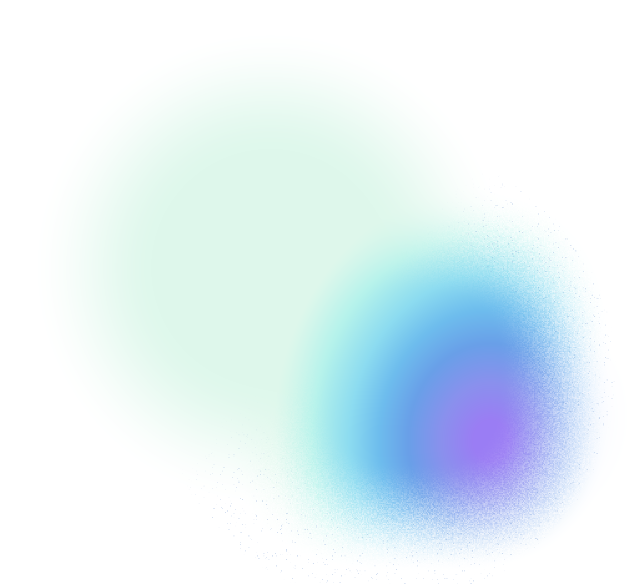
Write a WebGL 1 fragment shader that draws this background.

```glsl
precision highp float;
// Soft mint glow on white with a grainy aqua, blue and violet glow at the lower right.

uniform vec2 u_resolution;

// Lengths are in canvas heights, origin at the lower left.
const vec2 MINT_CENTER = vec2(0.463, 0.541);
const vec2 MINT_FADE = vec2(0.185, 0.415);
const vec2 RAMP_CENTER = vec2(0.840, 0.245);
const vec2 RAMP_SCALE = vec2(1.0, 0.85);
const vec2 BODY_CENTER = vec2(0.712, 0.352);
const vec2 BODY_FADE = vec2(0.142, 0.335);
const vec2 HALO_CENTER = vec2(0.869, 0.288);
const float HALO_RADIUS = 0.225;
const float HALO_OPACITY = 0.55;

const vec2 GRAIN_CENTER = vec2(0.662, 0.359);
const float GRAIN_RADIUS = 0.395;
const float GRAIN_CELLS = 468.0;
const float GRAIN_AMOUNT = 0.36;
const float SPECKLE_DENSITY = 0.035;
const float SPECKLE_OPACITY = 0.28;

const vec3 WHITE = vec3(1.0);
const vec3 MINT = vec3(0.870, 0.970, 0.922);
const vec3 AQUA = vec3(0.710, 0.950, 0.920);
const vec3 CYAN = vec3(0.550, 0.860, 0.940);
const vec3 SKY = vec3(0.430, 0.740, 0.930);
const vec3 BLUE = vec3(0.410, 0.625, 0.910);
const vec3 INDIGO = vec3(0.540, 0.565, 0.930);
const vec3 VIOLET = vec3(0.605, 0.490, 0.955);
const vec3 HALO = vec3(0.840, 0.880, 1.000);
const vec3 SPECKLE = vec3(0.350, 0.520, 0.780);

float hash(vec2 cell) {
  vec3 q = fract(vec3(cell.xyx) * 0.1031);
  q += dot(q, q.yzx + 33.33);
  return fract((q.x + q.y) * q.z);
}

// Linear blend weight between two radii
float ramp(float from, float to, float x) {
  return clamp((x - from) / (to - from), 0.0, 1.0);
}

// 1 inside the inner radius, 0 beyond the outer one
float falloff(vec2 radii, float d) {
  return 1.0 - smoothstep(radii.x, radii.y, d);
}

// Violet core running outward to mint
vec3 glowColor(vec2 p) {
  float d = length((p - RAMP_CENTER) * RAMP_SCALE);
  vec3 color = mix(VIOLET, INDIGO, ramp(0.030, 0.085, d));
  color = mix(color, BLUE, ramp(0.085, 0.142, d));
  color = mix(color, SKY, ramp(0.142, 0.192, d));
  color = mix(color, CYAN, ramp(0.192, 0.242, d));
  color = mix(color, AQUA, ramp(0.242, 0.306, d));
  return mix(color, MINT, ramp(0.306, 0.373, d));
}

// Rounded-square distance for the body of the glow
float bodyDistance(vec2 p) {
  vec2 a = abs(p - BODY_CENTER);
  return pow(dot(a * a, a), 1.0 / 3.0);
}

void main() {
  vec2 p = gl_FragCoord.xy / u_resolution.y;

  // Mint glow and the pale halo on the right
  vec3 color = mix(WHITE, MINT, falloff(MINT_FADE, length(p - MINT_CENTER)));
  float halo = falloff(vec2(0.0, HALO_RADIUS), length(p - HALO_CENTER));
  color = mix(color, HALO, HALO_OPACITY * halo);

  // Round grains, limited to the lower right part of a disc
  vec2 grid = p * GRAIN_CELLS;
  vec2 cell = floor(grid);
  float grain = 1.0 - smoothstep(0.3, 0.75, length(fract(grid) - 0.5));
  float rim = length(p - GRAIN_CENTER);
  float region = smoothstep(0.08, 0.26, p.x - p.y);
  region *= falloff(vec2(GRAIN_RADIUS - 0.012, GRAIN_RADIUS), rim);

  // Grainy coverage of the coloured glow
  float cover = falloff(BODY_FADE, bodyDistance(p));
  float edge = 4.0 * cover * (1.0 - cover);
  cover += (hash(cell) - 0.5) * GRAIN_AMOUNT * edge * grain * region;
  color = mix(color, glowColor(p), clamp(cover, 0.0, 1.0));

  // Sparse dark speckles toward the rim
  float chosen = step(1.0 - SPECKLE_DENSITY, hash(cell + 71.0));
  float outer = smoothstep(0.20, 0.30, rim);
  float speckle = chosen * grain * outer * region * hash(cell + 19.0);
  color = mix(color, SPECKLE, SPECKLE_OPACITY * speckle);

  gl_FragColor = vec4(color, 1.0);
}
```
